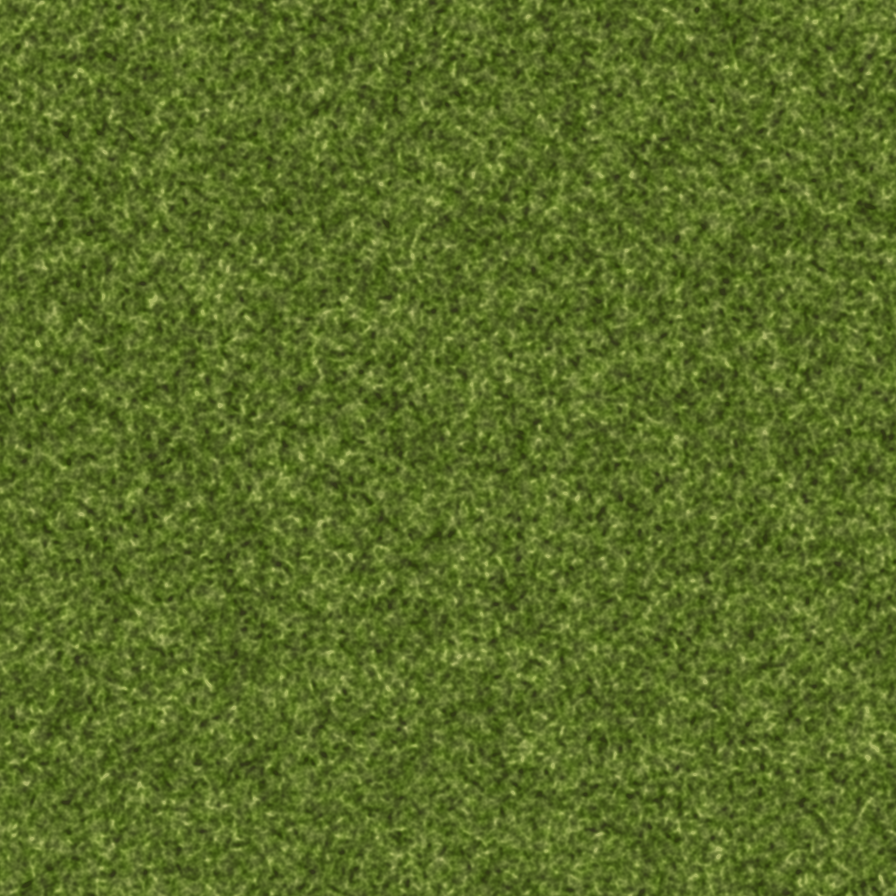
This texture is drawn by a WebGL 1 fragment shader. Its source:

```glsl
precision highp float;
// Dense short turf: tiny randomly turned blades over soft, mottled green grain.

uniform vec2 u_resolution;

// Colours: the three controls of a smooth ramp from shadow to lit tip
const vec3 SHADOW_GREEN = vec3(0.24, 0.30, 0.09);
const vec3 BODY_GREEN   = vec3(0.325, 0.42, 0.125);
const vec3 TIP_GREEN    = vec3(0.53, 0.60, 0.28);
const vec3 HUE_SHIFT    = vec3(0.03, -0.01, 0.06);

// Sizes, in cells per canvas height
const float BLADE_CELLS = 95.0;
const float GRAIN_CELLS = 130.0;
const float FINE_CELLS  = 230.0;
const float CLUMP_CELLS = 48.0;
const float PATCH_CELLS = 14.0;

// Blade half-length and half-width, in blade cells
const vec2 BLADE_SIZE = vec2(0.50, 0.24);

// Strength of each layer in the tone
const float MEAN_TONE    = 0.46;
const float BLADE_AMOUNT = 0.70;
const float GRAIN_AMOUNT = 0.75;
const float FINE_AMOUNT  = 0.35;
const float CLUMP_AMOUNT = 0.35;
const float PATCH_AMOUNT = 0.20;

const float TAU = 6.2831853;

float hash(vec2 p) {
  vec3 q = fract(vec3(p.xyx) * 0.1031);
  q += dot(q, q.yzx + 33.33);
  return fract((q.x + q.y) * q.z);
}

mat2 rotation(float angle) {
  float c = cos(angle), s = sin(angle);
  return mat2(c, s, -s, c);
}

// Dot of a random unit gradient at a lattice corner with the offset from it
float cornerSlope(vec2 corner, vec2 offset) {
  float angle = TAU * hash(corner);
  return dot(vec2(cos(angle), sin(angle)), offset);
}

float gradientNoise(vec2 p) {
  vec2 cell = floor(p), f = p - cell;
  vec2 fade = f * f * f * (f * (f * 6.0 - 15.0) + 10.0);
  vec2 e = vec2(1.0, 0.0);
  float low  = mix(cornerSlope(cell, f),
                   cornerSlope(cell + e.xy, f - e.xy), fade.x);
  float high = mix(cornerSlope(cell + e.yx, f - e.yx),
                   cornerSlope(cell + e.xx, f - e.xx), fade.x);
  return mix(low, high, fade.y);
}

// Soft elongated strokes, one per cell, lighter or darker than the ground
float blades(vec2 p) {
  vec2 cell = floor(p);
  float sum = 0.0;
  for (int y = -1; y <= 1; y++) {
    for (int x = -1; x <= 1; x++) {
      vec2 id = cell + vec2(float(x), float(y));
      vec2 root = id + vec2(hash(id + 17.3), hash(id + 71.9));
      vec2 d = rotation(TAU * hash(id + 131.7)) * (p - root) / BLADE_SIZE;
      // Rotation precedes scaling, so every blade keeps its proportions
      sum += (2.0 * hash(id + 211.1) - 1.0) * exp(-dot(d, d));
    }
  }
  return sum;
}

void main() {
  vec2 uv = gl_FragCoord.xy / u_resolution.y;

  // Each layer is turned and shifted so that the lattices never line up
  vec2 grainPos = rotation(0.6) * uv * GRAIN_CELLS + 300.0;
  vec2 finePos  = rotation(1.1) * uv * FINE_CELLS + 500.0;
  vec2 clumpPos = rotation(0.3) * uv * CLUMP_CELLS + 150.0;
  vec2 patchPos = rotation(0.9) * uv * PATCH_CELLS + 80.0;

  float tone = MEAN_TONE
    + BLADE_AMOUNT * blades(uv * BLADE_CELLS + 40.0)
    + GRAIN_AMOUNT * gradientNoise(grainPos)
    + FINE_AMOUNT  * gradientNoise(finePos)
    + CLUMP_AMOUNT * gradientNoise(clumpPos)
    + PATCH_AMOUNT * gradientNoise(patchPos);
  tone = clamp(tone, -0.35, 1.3);

  // Quadratic colour ramp, with a slight drift between fresh and pale green
  vec3 color = mix(mix(SHADOW_GREEN, BODY_GREEN, tone),
                   mix(BODY_GREEN, TIP_GREEN, tone), tone);
  color += HUE_SHIFT * gradientNoise(clumpPos * 1.3 + 60.0);

  gl_FragColor = vec4(clamp(color, 0.0, 1.0), 1.0);
}
```
